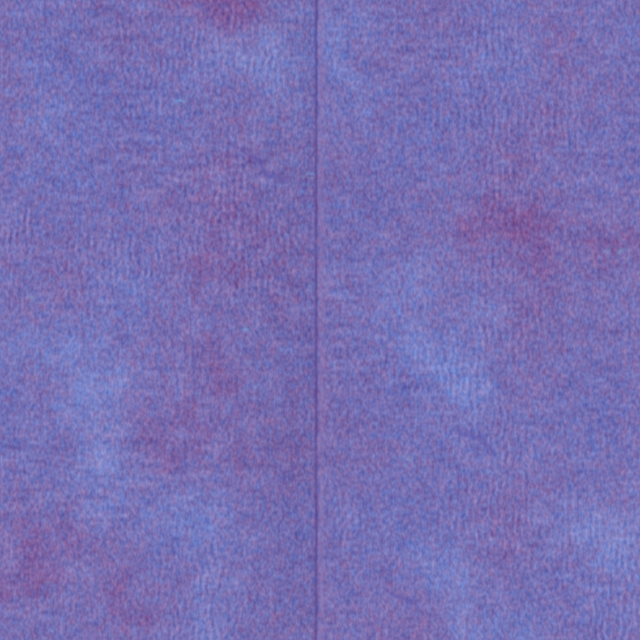
This texture is drawn by a three.js fragment shader. Its source:

```glsl
// Violet worn cloth-covered board: cloudy blue and mauve staining under a fine
// upright grain, patches of vertical ribs and a dark seam with a pink lit edge.
// Layers of stretched gradient noise drive one light/dark and one warm/cool axis.
varying vec2 vUv;

const vec3 BASE_VIOLET = vec3(0.472, 0.438, 0.698);
const vec3 TONE_AXIS   = vec3(0.140, 0.165, 0.140);  // dark to light
const vec3 WARM_AXIS   = vec3(0.110, -0.010, -0.060); // cool to warm
const vec3 PALE_BLUE   = vec3(0.500, 0.535, 0.790);
const vec3 MAUVE       = vec3(0.455, 0.345, 0.610);
const vec3 DEEP_BLUE   = vec3(0.360, 0.330, 0.660);
const vec3 CYAN_FLECK  = vec3(0.460, 0.680, 0.850);
const vec3 SEAM_DARK   = vec3(0.350, 0.260, 0.540);
const vec3 SEAM_PINK   = vec3(0.580, 0.470, 0.690);

const float SEAM_X      = 0.494;
const float SEAM_WIDTH  = 0.0026;
const float RIB_COUNT   = 92.0;
const vec2  GRAIN_SCALE = vec2(150.0, 105.0);
const int   FLECKS      = 7;
const int   CREASES     = 3;

vec2 hash2(vec2 p) {
  vec3 q = fract(vec3(p.xyx) * vec3(0.1031, 0.1030, 0.0973));
  q += dot(q, q.yzx + 33.33);
  return fract((q.xx + q.yz) * q.zy);
}

vec2 gradientAt(vec2 cell) {
  float angle = 6.28318 * hash2(cell + 57.0).x;
  return vec2(cos(angle), sin(angle));
}

// Gradient noise, roughly -0.7 to 0.7
float noise(vec2 p) {
  vec2 i = floor(p), f = fract(p);
  vec2 u = f * f * f * (f * (f * 6.0 - 15.0) + 10.0);
  vec2 e = vec2(1.0, 0.0);
  float a = dot(gradientAt(i), f);
  float b = dot(gradientAt(i + e.xy), f - e.xy);
  float c = dot(gradientAt(i + e.yx), f - e.yx);
  float d = dot(gradientAt(i + e.xx), f - e.xx);
  return mix(mix(a, b, u.x), mix(c, d, u.x), u.y);
}

float fbm(vec2 p) {
  float sum = 0.0, amp = 1.0;
  for (int i = 0; i < 5; i++) {
    sum += amp * noise(p);
    p = mat2(1.6, 1.2, -1.2, 1.6) * p + 19.7;
    amp *= 0.55;
  }
  return sum;
}

float gaussian(float d, float width) {
  return exp(-d * d / (width * width));
}

float segmentDistance(vec2 p, vec2 a, vec2 b) {
  vec2 pa = p - a, ba = b - a;
  return length(pa - ba * clamp(dot(pa, ba) / dot(ba, ba), 0.0, 1.0));
}

// Broken vertical ribs that show only in patches
float ribs(vec2 p) {
  float patches = smoothstep(-0.05, 0.45, fbm(p * vec2(4.5, 4.0) + 71.0));
  float phase = RIB_COUNT * p.x + 0.8 * noise(p * vec2(14.0, 30.0));
  float breaks = 0.55 + 1.2 * noise(p * vec2(80.0, 34.0) + 5.0);
  return patches * breaks * sin(6.28318 * phase);
}

void main() {
  vec2 p = vUv;

  // Broad staining
  float cloud = fbm(p * 3.2 + 11.0);
  float stain = fbm(p * 4.2 + 43.0);
  float mottle = noise(p * 34.0 + 3.0);
  vec3 color = BASE_VIOLET;
  color = mix(color, PALE_BLUE, 0.75 * smoothstep(0.08, 0.75, cloud));
  color = mix(color, MAUVE, 0.75 * smoothstep(0.20, 0.75, stain - 0.3 * cloud));

  // Fine upright grain, ribs and faint horizontal streaks
  float grain = noise(p * GRAIN_SCALE) + 0.75 * noise(p * GRAIN_SCALE * 1.65 + 31.0);
  float streakZone = smoothstep(-0.1, 0.4, noise(p * vec2(3.0, 6.0) + 23.0));
  float streak = streakZone * noise(p * vec2(16.0, 95.0) + 8.0);
  float tone = 0.18 * cloud + 0.28 * mottle + 0.55 * grain + 0.24 * ribs(p) + 0.38 * streak;
  float warm = 0.35 * stain - 0.25 * cloud + 0.70 * noise(p * GRAIN_SCALE * 0.85 + 67.0)
             + 0.40 * noise(p * vec2(60.0, 45.0) + 91.0);
  color += TONE_AXIS * tone + WARM_AXIS * warm;

  // Diagonal creases
  for (int i = 0; i < CREASES; i++) {
    vec2 start = hash2(vec2(float(i) * 7.0 + 2.0, 13.0));
    vec2 along = vec2(0.07, -0.055) * (0.6 + 0.6 * start.y);
    float d = segmentDistance(p + 0.010 * noise(p * 30.0), start, start + along);
    color = mix(color, DEEP_BLUE, 0.45 * gaussian(d, 0.0045));
  }

  // Small cyan scuffs, drawn out sideways
  for (int i = 0; i < FLECKS; i++) {
    vec2 center = hash2(vec2(float(i) * 5.0 + 3.0, 29.0));
    vec2 size = vec2(0.006 + 0.018 * center.x * center.y, 0.005);
    float d = length((p - center) / size);
    float ragged = smoothstep(-0.25, 0.45, noise(p * vec2(85.0, 150.0) + 17.0));
    color = mix(color, CYAN_FLECK, 0.65 * ragged * gaussian(d, 1.0));
  }

  // Seam: soft shade on its left, dark groove, pink edge on its right
  float across = p.x - SEAM_X - 0.0016 * noise(vec2(p.y * 28.0, 4.0));
  float wear = 0.75 + 0.5 * noise(vec2(p.y * 22.0, 9.0));
  color -= 0.020 * gaussian(min(across, 0.0), 0.10) * (1.0 - smoothstep(-0.004, 0.004, across));
  color = mix(color, SEAM_PINK, 0.50 * wear * gaussian(across - 0.008, 0.0050));
  color = mix(color, SEAM_DARK, 0.80 * wear * gaussian(across, SEAM_WIDTH));

  gl_FragColor = vec4(clamp(color, 0.0, 1.0), 1.0);
}
```
